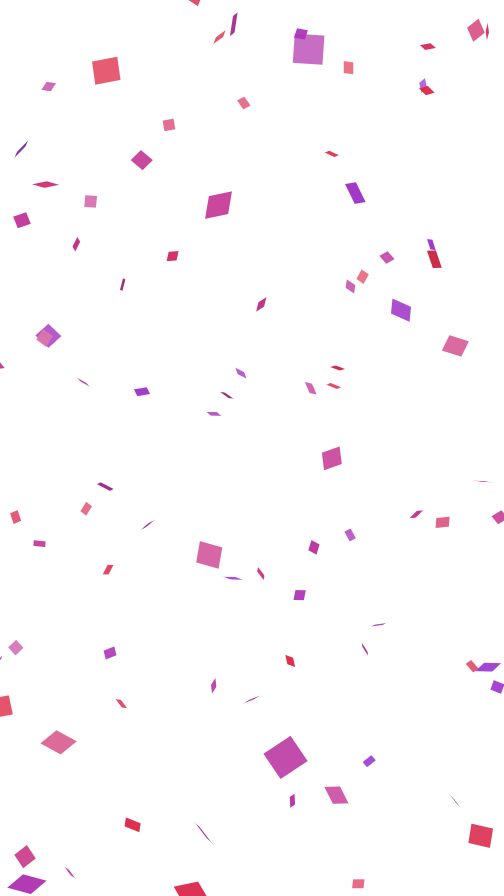
Write a Shadertoy shader that draws this background.

```glsl
// Sparse confetti on white: small square paper chips tumbling in space.
// Each chip is a square turned, foreshortened along one axis and turned again,
// which gives squares, rhombi and slivers in violet, magenta and red.

const float TAU = 6.2831853;
const int CHIP_COUNT = 90;

// Four independent random values in 0..1 for one seed.
vec4 hash4(float seed) {
    vec4 p = fract(seed * vec4(0.1031, 0.1030, 0.0973, 0.1099));
    p += dot(p, p.wzxy + 33.33);
    return fract((p.xxyz + p.yzzw) * p.zywx);
}

mat2 rotation(float angle) {
    float c = cos(angle), s = sin(angle);
    return mat2(c, s, -s, c);
}

// Antialiased coverage of a parallelogram whose half edges are the columns of
// edges; strips thinner than a pixel fade instead of breaking up.
float chipCoverage(vec2 p, mat2 edges, float pixel) {
    vec2 a = edges[0], b = edges[1];
    float area = max(abs(determinant(edges)), 1e-7);
    vec2 halfWidth = area / vec2(length(b), length(a));
    vec2 offset = abs(vec2(dot(p, vec2(b.y, -b.x)) / length(b),
                           dot(p, vec2(a.y, -a.x)) / length(a)));
    vec2 cover = clamp((halfWidth - offset) / pixel + 0.5, 0.0, 1.0);
    cover = min(cover, 2.0 * halfWidth / pixel);
    return cover.x * cover.y;
}

// Violet through magenta to red, from deep shadow to a pale sheen.
vec3 paperColor(float hue, float light) {
    vec3 violet = vec3(0.60, 0.20, 0.82);
    vec3 magenta = vec3(0.76, 0.18, 0.56);
    vec3 red = vec3(0.87, 0.16, 0.27);
    vec3 base = mix(violet, magenta, smoothstep(0.0, 0.5, hue));
    base = mix(base, red, smoothstep(0.5, 0.95, hue));
    base *= mix(0.72, 1.0, smoothstep(0.0, 0.35, light));
    return mix(base, vec3(1.0), 0.36 * smoothstep(0.3, 1.0, light));
}

void mainImage(out vec4 fragColor, in vec2 fragCoord) {
    float pixel = 1.0 / iResolution.x;
    vec2 canvas = iResolution.xy * pixel;
    vec2 uv = fragCoord * pixel;
    vec3 color = vec3(1.0);

    for (int i = 0; i < CHIP_COUNT; i++) {
        float id = float(i) + 1.0;
        vec4 place = hash4(id * 7.31);
        vec4 look = hash4(id * 3.17 + 411.0);

        // Even low-discrepancy scatter, loosened by jitter.
        vec2 spot = fract(id * vec2(0.7549, 0.5698) + 0.16 * place.xy);
        vec2 center = mix(vec2(-0.02), canvas + 0.02, spot);

        // Mostly small chips, a few large ones, at any tilt.
        float halfSide = 0.5 * (0.022 + 0.05 * pow(look.x, 4.0));
        float facing = mix(0.04, 1.0, look.y);
        mat2 edges = rotation(TAU * place.z) * mat2(1.0, 0.0, 0.0, facing)
                   * rotation(TAU * place.w) * halfSide;

        // Steep chips catch less light.
        float light = mix(look.z, facing, 0.45);
        float cover = chipCoverage(uv - center, edges, pixel);
        color = mix(color, paperColor(look.w, light), 0.96 * cover);
    }
    fragColor = vec4(color, 1.0);
}
```
